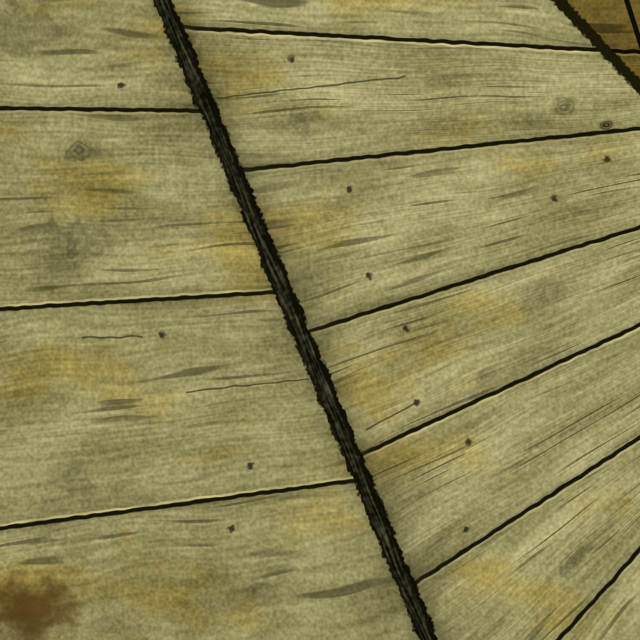
Write a WebGL 2 fragment shader that draws this texture.

```glsl
#version 300 es
precision highp float;
// Weathered deck boards fanning out from a dark diagonal joint.

#define GRAIN_FREQ 260.0
#define GRAIN_DEPTH 0.28
#define MOTTLE_DEPTH 0.75
#define GRIT_DEPTH 0.3
#define STREAK_DEPTH 0.5
#define JOINT_HALF 0.0145
#define SEAM_HALF 0.003
#define NAIL_RADIUS 0.0065

uniform vec2 u_resolution;
out vec4 fragColor;

const vec3 WOOD_DARK = vec3(.46, .44, .27);
const vec3 WOOD_LIGHT = vec3(.70, .67, .465);
const vec3 DIRT = vec3(.20, .19, .11);
const vec3 GAP = vec3(.06, .055, .02);
const vec3 RIM = vec3(.84, .79, .54);
const vec3 RUST = vec3(.29, .20, .07);

// Seams from the top: height at x = 0, slope, lit rim (sign gives the side)
const vec3 LEFT_SEAMS[3] = vec3[](vec3(.831, -.0126, -.35),
  vec3(.517, .061, .75), vec3(.1745, .1344, .9));
const vec3 RIGHT_SEAMS[6] = vec3[](vec3(.9725, -.054, -.9),
  vec3(.695, .104, -.35), vec3(.33, .3155, -.4), vec3(.027, .4655, -.8),
  vec3(-.33, .6464, -.65), vec3(-.961, 1.102, -.4));
// Knots and smudges: centre, radius, strength
const vec4 STAINS[11] = vec4[](vec4(.12, .765, .033, .65), vec4(.11, .615, .065, .45),
  vec4(.47, .81, .042, .4), vec4(.88, .833, .02, .55), vec4(.947, .805, .01, 1),
  vec4(.897, .125, .024, .5), vec4(.04, .955, .07, .4), vec4(.11, .25, .05, .3),
  vec4(.39, .065, .045, .35), vec4(.755, .41, .02, .3), vec4(.85, .54, .04, .25));
const vec2 NAILS[13] = vec2[](vec2(.189, .866), vec2(.547, .704), vec2(.577, .569),
  vec2(.634, .486), vec2(.732, .309), vec2(.254, .477), vec2(.391, .273),
  vec2(.362, .174), vec2(.456, .908), vec2(.866, .69), vec2(.728, .173),
  vec2(.651, .371), vec2(.948, .751));
const vec4 CRACKS[4] = vec4[](vec4(.339, .846, .631, .88), vec4(.293, .388, .482, .408),
  vec4(.13, .473, .222, .473), vec4(.573, .329, .651, .371));

struct Board { vec2 above, below, gap; float id; bool found; };

vec2 gradientAt(vec2 cell) {
  vec3 h = fract(cell.xyx * vec3(.1031, .103, .0973));
  h += dot(h, h.yzx + 33.33);
  float angle = 6.2832 * fract((h.x + h.y) * h.z);
  return vec2(cos(angle), sin(angle));
}

float noise(vec2 p) {
  vec2 i = floor(p), f = p - i, w = f * f * (3.0 - 2.0 * f), e = vec2(1, 0);
  return 1.4 * mix(mix(dot(gradientAt(i), f), dot(gradientAt(i + e), f - e), w.x),
    mix(dot(gradientAt(i + e.yx), f - e.yx), dot(gradientAt(i + 1.0), f - 1.0), w.x), w.y);
}

float fbm(vec2 p) {
  float sum = 0.0, amp = 0.6;
  for (int i = 0; i < 4; i++) { sum += amp * noise(p); p = p * 2.03 + 17.3; amp *= 0.55; }
  return sum;
}

float segment(vec2 p, vec2 a, vec2 b) {
  vec2 ab = b - a;
  return length(p - a - ab * clamp(dot(p - a, ab) / dot(ab, ab), 0.0, 1.0));
}

float band(float d, float halfWidth, float soft) {
  return 1.0 - smoothstep(halfWidth - soft, halfWidth + soft, abs(d));
}

// Sorts a seam into the neighbours above and below the point
void addSeam(vec3 seam, vec2 p, inout Board b) {
  float d = (p.y - seam.x - seam.y * p.x) / sqrt(1.0 + seam.y * seam.y);
  if (d < 0.0) { b.above = vec2(-d, seam.y); b.id += 1.0; }
  else if (!b.found) { b.below = vec2(d, seam.y); b.found = true; }
  if (abs(d) < abs(b.gap.x)) b.gap = vec2(d, seam.z);
}

void main() {
  vec2 p = gl_FragCoord.xy / u_resolution;
  float soft = max(1.0 / u_resolution.y, 0.0012);
  float joint = (p.x - .254 - .4167 * (1.0 - p.y)) * .923;
  float corner = (p.x - .8724 - .933 * (1.0 - p.y)) * .731;
  bool right = joint > 0.0;

  // Board layout and coordinates along its grain
  Board b = Board(vec2(.25, -.1), vec2(.25, right ? 1.4 : .2), vec2(9, 0), 0.0, false);
  if (right) for (int i = 0; i < 6; i++) addSeam(RIGHT_SEAMS[i], p, b);
  else for (int i = 0; i < 3; i++) addSeam(LEFT_SEAMS[i], p, b);
  float across = b.below.x / (b.above.x + b.below.x);
  float slope = mix(b.below.y, b.above.y, across);
  vec2 g = vec2(p.x * sqrt(1.0 + slope * slope), across * .25 + b.id * 3.7 + (right ? 40.0 : 0.0));
  g.y += .008 * noise(g * vec2(7, 16));

  // Wood tone
  float grain = noise(g * vec2(9, GRAIN_FREQ)) + .6 * noise(g * vec2(22, GRAIN_FREQ * .45));
  float grit = noise(p * 190.0) + .7 * noise(p * 95.0 + 9.0);
  float tone = (right ? .62 : .48) + MOTTLE_DEPTH * fbm(g * vec2(5, 14))
    + GRAIN_DEPTH * grain + GRIT_DEPTH * grit;
  vec3 col = mix(WOOD_DARK, WOOD_LIGHT, clamp(tone, -.5, 1.25));
  col *= mix(vec3(1), vec3(1.02, .96, .78), smoothstep(.05, .5, fbm(p * vec2(4, 7) + 31.0)));
  float streak = smoothstep(.28, .6, noise(g * vec2(8, 130) + 5.0))
    * smoothstep(-.2, .35, noise(g * vec2(4, 14) + 11.0));
  col = mix(col, DIRT, STREAK_DEPTH * streak);

  // Stains, rust, nails and long cracks
  float blotch = .7 * fbm(p * 32.0);
  for (int i = 0; i < 11; i++) {
    vec2 q = p - STAINS[i].xy;
    q.y = (q.y - slope * q.x) * 1.4;
    float r = length(q) / STAINS[i].z + blotch;
    col = mix(col, DIRT, STAINS[i].w * (.75 + .25 * sin(r * 13.0)) * (1.0 - smoothstep(.2, 1.25, r)));
  }
  float rust = length((p - .045) * vec2(1, 1.3)) + .07 * blotch;
  col = mix(col, RUST, .75 * (1.0 - smoothstep(.02, .1, rust)));
  float chip = .003 * noise(p * 170.0);
  for (int i = 0; i < 13; i++) {
    float d = (length(p - NAILS[i]) + chip) / NAIL_RADIUS;
    col = mix(col, DIRT * .8, .85 * (1.0 - smoothstep(.3, 1.15, d)));
  }
  vec2 bent = p + .003 * noise(p * 45.0);
  for (int i = 0; i < 4; i++)
    col = mix(col, DIRT, .75 * band(segment(bent, CRACKS[i].xy, CRACKS[i].zw), .0012, soft));

  // Board seams with a worn, lit rim
  float gap = b.gap.x + .0015 * noise(p * 60.0);
  float wear = .75 + .5 * noise(p * 24.0);
  col = mix(col, DIRT, .3 * exp(-abs(gap) * 110.0));
  col = mix(col, RIM, abs(b.gap.y) * wear * band(gap - sign(b.gap.y) * .0048, .0022, soft));
  col = mix(col, GAP, .95 * band(gap, SEAM_HALF, soft));

  // Brown boards beyond the corner joint
  float brown = smoothstep(-soft, soft, corner);
  col *= mix(vec3(1), vec3(.68, .6, .4), brown);
  col = mix(col, GAP, brown * band(p.x - .979 - .32 * (1.0 - p.y), .004, soft));
  col = mix(col, GAP * 1.8, band(corner + chip, .0085, soft * 1.5));

  // Main joint: grime, black filling and a grey strip
  float grime = exp(-abs(joint) * (right ? 38.0 : 75.0)) * (.75 + .8 * blotch);
  col = mix(col, DIRT, clamp(grime, 0.0, .9));
  float edge = joint + .004 * noise(p * 42.0) + chip;
  float fibre = noise(vec2(joint * 260.0, p.y * 22.0)) + .5 * noise(p * 130.0);
  vec3 strip = mix(GAP, vec3(.31, .3, .22), clamp(.35 + .7 * fibre, 0.0, 1.0));
  strip = mix(GAP, strip, band(edge + .002, .0085, .004));
  col = mix(col, strip, band(edge, JOINT_HALF, soft * 1.5));
  fragColor = vec4(clamp(col, 0.0, 1.0), 1);
}
```
